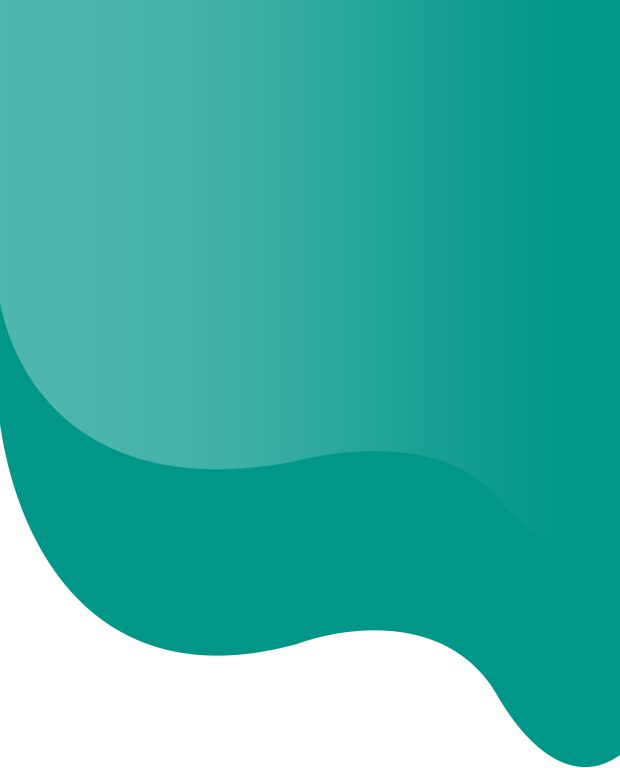
Give the GLSL for this background, as a Shadertoy shader.

```glsl
// Teal header with two stacked wavy edges over white; the front layer fades to the right.

#define TEAL vec3(0.0, 0.588, 0.533)
#define PAPER vec3(1.0)
#define BACK_HEIGHT 0.448   // left end of the lower wave
#define FRONT_HEIGHT 0.6055 // left end of the upper wave
#define FRONT_SCALE 0.718   // upper wave depth relative to the lower one
#define SHEEN 0.31          // white tint at the left edge
#define FADE_END 0.95       // where the tint vanishes
#define FADE_POWER 1.5

vec2 bezier(vec2 a, vec2 b, vec2 c, vec2 d, float t) {
    float s = 1.0 - t;
    return s*s*s*a + 3.0*s*s*t*b + 3.0*s*t*t*c + t*t*t*d;
}

vec2 bezierTangent(vec2 a, vec2 b, vec2 c, vec2 d, float t) {
    float s = 1.0 - t;
    return 3.0*(s*s*(b - a) + 2.0*s*t*(c - b) + t*t*(d - c));
}

// Returns the drop below the left end, and its slope, at x
vec2 waveDrop(float x) {
    vec2 crestStart = vec2(0.479, 0.2865), crestEnd = vec2(0.8016, 0.3529);
    vec2 a = vec2(0.0), b = vec2(0.032, 0.177), c = vec2(0.169, 0.3555), d = crestStart;
    if (x > crestEnd.x) {
        a = crestEnd; b = vec2(0.8597, 0.4336); c = vec2(0.9323, 0.4701); d = vec2(1.0, 0.431);
    } else if (x > crestStart.x) {
        a = crestStart; b = vec2(0.5645, 0.2617); c = vec2(0.7258, 0.2474); d = crestEnd;
    }

    // x grows steadily along each segment, so bisect for its parameter
    float low = 0.0, high = 1.0;
    for (int i = 0; i < 18; i++) {
        float mid = 0.5*(low + high);
        if (bezier(a, b, c, d, mid).x < x) low = mid;
        else high = mid;
    }
    float t = 0.5*(low + high);
    vec2 tangent = bezierTangent(a, b, c, d, t);
    return vec2(bezier(a, b, c, d, t).y, tangent.y / tangent.x);
}

// Smooth coverage of the area above a wave
float aboveWave(vec2 uv, float height, float scale, vec2 wave) {
    float gap = uv.y - height + scale*wave.x;
    vec2 gradient = vec2(scale*wave.y, 1.0) / iResolution.xy;
    return clamp(0.5 + gap / length(gradient), 0.0, 1.0);
}

void mainImage(out vec4 fragColor, in vec2 fragCoord) {
    vec2 uv = fragCoord / iResolution.xy;
    vec2 wave = waveDrop(uv.x);

    // Solid back layer
    vec3 color = mix(PAPER, TEAL, aboveWave(uv, BACK_HEIGHT, 1.0, wave));

    // Pale front layer, fading into the teal
    float reach = uv.x / FADE_END;
    float tint = SHEEN * pow(max(1.0 - reach*reach, 0.0), FADE_POWER);
    float front = aboveWave(uv, FRONT_HEIGHT, FRONT_SCALE, wave);
    color = mix(color, PAPER, tint * front);

    fragColor = vec4(color, 1.0);
}
```
